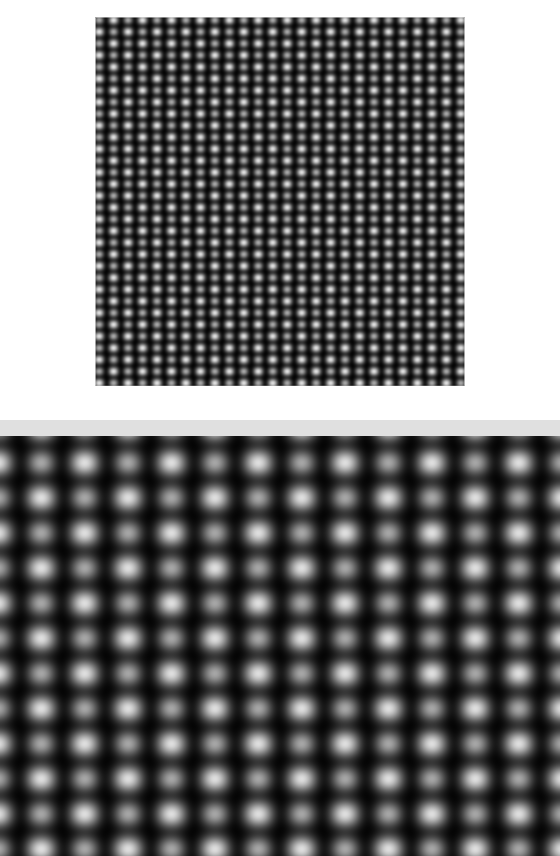
Top: the whole. Bottom: its middle third, enlarged.
Write a Shadertoy shader that draws this pattern.

```glsl
// Checkered lattice of soft glowing dots on a dark square panel, set in a white margin that wraps.

const float PI = 3.14159265;

// Layout, in units of the canvas height
const float PANEL_RISE = 0.020;                  // panel centre above the canvas centre
const vec2  PANEL_HALF = vec2(0.4392, 0.4384);
const vec2  DOTS       = vec2(25.5, 31.45);      // dot spacings across and down the panel
const vec2  PHASE      = vec2(0.5, -0.5);        // puts the panel centre between four dots

// Light levels
const vec3  MARGIN_COLOUR = vec3(1.0);
const vec3  LIGHT_COLOUR  = vec3(1.0);
const float BASE_LEVEL    = 0.02;
const float COLUMN_LEVEL  = 0.20;                // glow along the columns
const float ROW_LEVEL     = 0.08;                // glow along the rows
const float DOT_LEVEL     = 0.46;                // extra light where they cross
const float CHECKER_LEVEL = 0.11;                // alternating bright and dim dots

// Signed distance to an axis-aligned box
float boxDistance(vec2 p, vec2 halfSize) {
    vec2 d = abs(p) - halfSize;
    return length(max(d, 0.0)) + min(max(d.x, d.y), 0.0);
}

// Intensity of two crossed standing waves; q counts dot spacings
float latticeLight(vec2 q) {
    vec2 wave = cos(PI * (q + PHASE));
    vec2 power = wave * wave;
    return BASE_LEVEL
         + COLUMN_LEVEL * power.x
         + ROW_LEVEL * power.y
         + DOT_LEVEL * power.x * power.y
         + CHECKER_LEVEL * wave.x * wave.y;
}

void mainImage(out vec4 fragColor, in vec2 fragCoord) {
    vec2 p = (fragCoord - 0.5 * iResolution.xy) / iResolution.y;
    p.y -= PANEL_RISE;

    // Dots
    vec2 spacing = 2.0 * PANEL_HALF / DOTS;
    float light = clamp(latticeLight(p / spacing), 0.0, 1.0);

    // Panel with a smoothed edge
    float pixel = 1.0 / iResolution.y;
    float edge = boxDistance(p, PANEL_HALF);
    float inside = 1.0 - smoothstep(-0.5 * pixel, 0.5 * pixel, edge);

    fragColor = vec4(mix(MARGIN_COLOUR, LIGHT_COLOUR * light, inside), 1.0);
}
```
